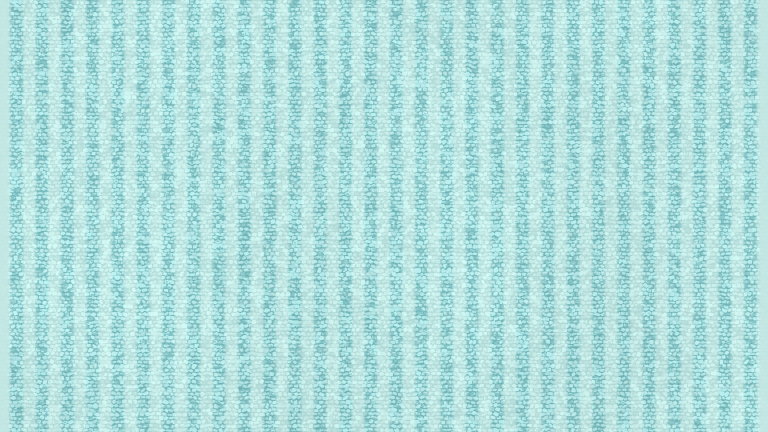
Give the GLSL for this texture, as a Shadertoy shader.

```glsl
const vec3 PALE_THREAD = vec3(0.80, 0.945, 0.93);
const vec3 AQUA_THREAD = vec3(0.71, 0.915, 0.915);
const vec3 PALE_GAP = vec3(0.695, 0.855, 0.845);
const vec3 TEAL_GAP = vec3(0.43, 0.70, 0.715);
const vec3 SELVEDGE = vec3(0.765, 0.905, 0.89);

const float STRIPE_COUNT = 30.36;
const float FIRST_STRIPE = 0.0217;
const vec2 WEAVE_COUNT = vec2(148.0, 108.0);
const int SAMPLES = 3;

float hash(vec2 p) {
    vec3 q = fract(p.xyx * vec3(0.1031, 0.1030, 0.0973));
    q += dot(q, q.yzx + 33.33);
    return fract((q.x + q.y) * q.z);
}

float noise(vec2 p) {
    vec2 cell = floor(p);
    vec2 f = fract(p);
    f = f * f * (3.0 - 2.0 * f);
    float low = mix(hash(cell), hash(cell + vec2(1.0, 0.0)), f.x);
    float high = mix(hash(cell + vec2(0.0, 1.0)), hash(cell + 1.0), f.x);
    return mix(low, high, f.y);
}

vec2 rotate(vec2 p, float angle) {
    float c = cos(angle);
    float s = sin(angle);
    return vec2(c * p.x + s * p.y, c * p.y - s * p.x);
}

float roundedBox(vec2 p, vec2 halfSize, float radius) {
    vec2 d = abs(p) - halfSize + radius;
    return length(max(d, 0.0)) + min(max(d.x, d.y), 0.0) - radius;
}

// Dyed share of the yarn: 1 at a stripe centre, 0 between stripes
float stripeAmount(float x, float count, float firstCentre) {
    float wave = cos(6.28318 * (x - firstCentre) * count);
    return smoothstep(-0.55, 0.65, wave);
}

// Staggered, tilted threads lying over a darker ground
vec3 weave(vec2 uv, vec2 count, float dye) {
    vec2 grid = uv * count;
    vec2 bend = vec2(noise(grid * 0.7), noise(grid * 0.7 + 31.0)) - 0.5;
    grid += 0.55 * bend;
    grid.x += 0.5 * mod(floor(grid.y), 2.0);
    vec2 cell = floor(grid);

    // Uneven dye, thread size and tilt
    float wear = hash(cell + 7.0);
    float lift = hash(cell + 41.0);
    float tilt = 1.3 * (hash(cell + 83.0) - 0.5);
    vec2 local = rotate(fract(grid) - 0.5, tilt);
    vec2 halfSize = vec2(0.42, 0.37) + 0.16 * (vec2(wear, lift) - 0.5);
    float thread = 1.0 - smoothstep(-0.06, 0.06, roundedBox(local, halfSize, 0.18));

    // Loose fibres close some gaps and open others
    float fibre = noise(grid * 1.6 + 17.0);
    float bridge = smoothstep(0.55, 0.85, fibre);
    thread = mix(thread, 1.0, 0.75 * bridge);
    thread *= 1.0 - 0.65 * smoothstep(0.40, 0.15, fibre);

    float spread = clamp(dye * mix(0.65, 1.3, wear), 0.0, 1.0);
    vec3 ground = mix(PALE_GAP, TEAL_GAP, spread);
    vec3 yarn = mix(PALE_THREAD, AQUA_THREAD, spread);
    yarn *= 0.97 + 0.06 * lift;
    return mix(ground, yarn, thread);
}

vec3 fabric(vec2 uv) {
    float dye = stripeAmount(uv.x, STRIPE_COUNT, FIRST_STRIPE);
    dye *= 0.9 + 0.2 * noise(uv * vec2(60.0, 24.0) + 9.0);
    vec3 color = weave(uv, WEAVE_COUNT, dye);
    color *= 0.985 + 0.03 * noise(uv * vec2(5.0, 3.0));

    // Plain borders at the left and right
    float edge = min(uv.x, 1.0 - uv.x);
    float border = 1.0 - smoothstep(0.008, 0.014, edge);
    return mix(color, SELVEDGE, 0.9 * border);
}

void mainImage(out vec4 fragColor, in vec2 fragCoord) {
    // Average a small grid inside each pixel
    vec3 total = vec3(0.0);
    for (int j = 0; j < SAMPLES; j++) {
        for (int i = 0; i < SAMPLES; i++) {
            vec2 offset = (vec2(i, j) + 0.5) / float(SAMPLES) - 0.5;
            total += fabric((fragCoord + offset) / iResolution.xy);
        }
    }
    fragColor = vec4(total / float(SAMPLES * SAMPLES), 1.0);
}
```
